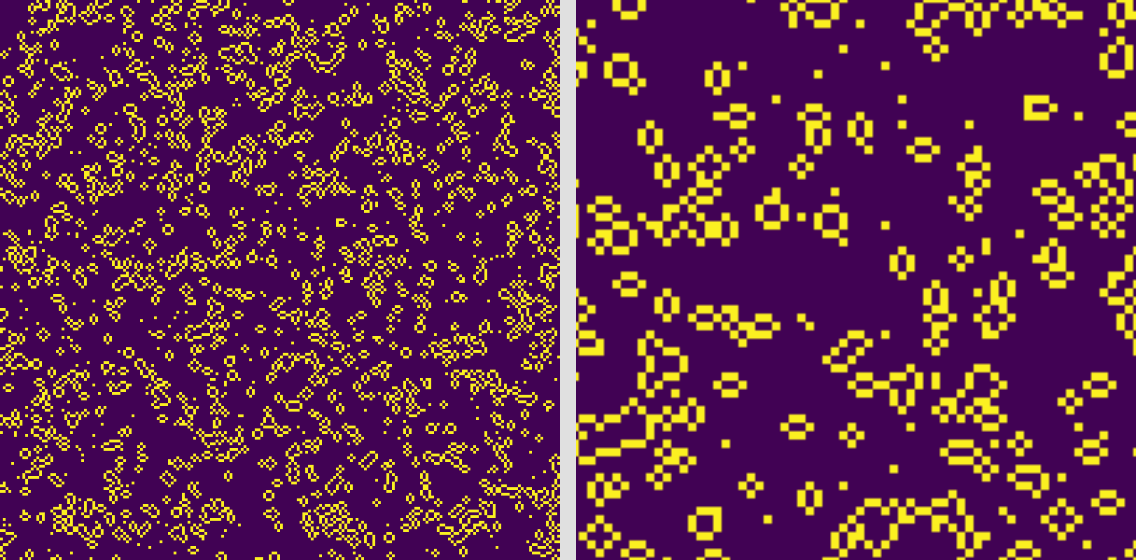
Left: the whole. Right: its middle third, enlarged.
A Shadertoy shader for this texture:

```glsl
const vec3 PURPLE = vec3(0.255, 0.008, 0.33);
const vec3 YELLOW = vec3(0.985, 0.94, 0.13);
const float GRID = 200.0;      // cells across the canvas
const float EDGE = 0.29;       // width of a softened cell edge, in cells
const float CLUSTER = 15.0;    // typical spacing of the voids, in cells
const float SPARSE = 0.022;    // seed chance inside voids
const float DENSE = 0.095;     // seed chance along the ropes between them

float hash(ivec2 c, uint salt) {
    uint h = uint(c.x) * 374761u + uint(c.y) * 668265263u + salt * 982451u;
    h = (h ^ (h >> 15)) * 1274126177u;
    h = (h ^ (h >> 13)) * 2246822519u;
    h ^= h >> 16;
    return float(h >> 8) / 16777216.0;
}

// Cellular noise: distance to the nearest scattered point
float cellular(vec2 p) {
    ivec2 base = ivec2(floor(p));
    float nearest = 4.0;
    for (int y = -1; y <= 1; y++)
    for (int x = -1; x <= 1; x++) {
        ivec2 c = base + ivec2(x, y);
        vec2 point = vec2(c) + vec2(hash(c, 1u), hash(c, 2u));
        nearest = min(nearest, distance(p, point));
    }
    return nearest;
}

float seedChance(vec2 cell) {
    float rope = smoothstep(0.2, 0.75, cellular(cell / CLUSTER));
    return mix(SPARSE, DENSE, rope);
}

// Does the seed at this cell, if any, cover the given offset from it?
bool seedCovers(ivec2 seed, ivec2 offset) {
    float chance = hash(seed, 3u);
    if (chance > DENSE || chance > seedChance(vec2(seed))) return false;
    float kind = hash(seed, 4u);
    int radius = kind < 0.41 ? 0 : (kind < 0.96 ? 1 : 2);
    // Medium seeds may be stretched by one cell along either axis
    if (radius == 1) {
        if (offset.x > 0 && hash(seed, 5u) < 0.42) offset.x -= 1;
        if (offset.y > 0 && hash(seed, 6u) < 0.42) offset.y -= 1;
    }
    return abs(offset.x) + abs(offset.y) <= radius;
}

// Union of the small rounded blobs grown from nearby seeds
bool isSolid(ivec2 cell) {
    for (int y = -2; y <= 2; y++)
    for (int x = -2; x <= 2; x++) {
        ivec2 offset = ivec2(x, y);
        if (abs(x) + abs(y) <= 3 && seedCovers(cell - offset, offset)) return true;
    }
    return false;
}

// A solid cell is lit when one of its four neighbours is empty
float outline(ivec2 cell) {
    if (!isSolid(cell)) return 0.0;
    bool enclosed = isSolid(cell + ivec2(1, 0)) && isSolid(cell - ivec2(1, 0))
                 && isSolid(cell + ivec2(0, 1)) && isSolid(cell - ivec2(0, 1));
    return enclosed ? 0.0 : 1.0;
}

// Blend the four surrounding cells across a narrow soft edge
float softCells(vec2 p, float width) {
    vec2 q = p - 0.5;
    ivec2 c = ivec2(floor(q));
    vec2 w = clamp((fract(q) - 0.5) / width + 0.5, 0.0, 1.0);
    float low = mix(outline(c), outline(c + ivec2(1, 0)), w.x);
    float high = mix(outline(c + ivec2(0, 1)), outline(c + ivec2(1, 1)), w.x);
    return mix(low, high, w.y);
}

void mainImage(out vec4 fragColor, in vec2 fragCoord) {
    float side = min(iResolution.x, iResolution.y);
    float width = clamp(0.7 * GRID / side, EDGE, 1.0);
    float lit = softCells(fragCoord / side * GRID, width);
    fragColor = vec4(mix(PURPLE, YELLOW, lit), 1.0);
}
```
